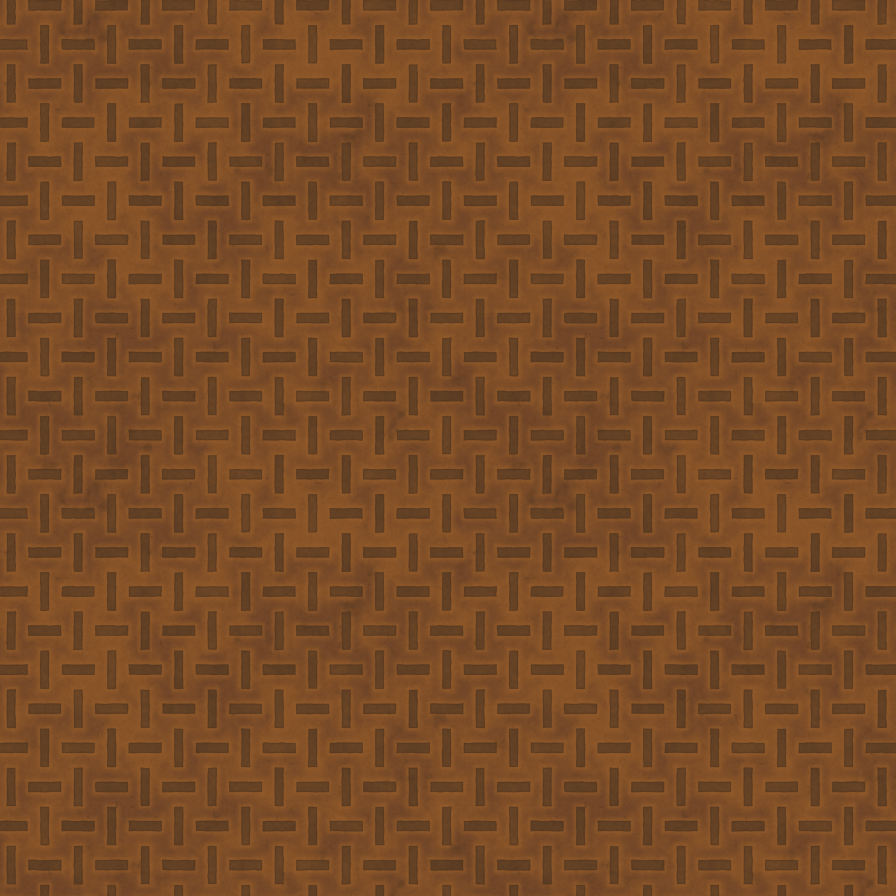
This texture is drawn by a Shadertoy shader. Its source:

```glsl
// Worn rust-brown plate with sunken bars in a basket weave: cells alternate
// between level and upright bars like a checkerboard. Box distances shape the
// bars; wrapping value noise gives wear that recurs with each large tile.

const float TILE = 0.5234;                 // tile side, in canvas heights
const vec2 CELLS = vec2(14.0, 12.0);       // cells in one tile, both even
const vec2 ORIGIN = vec2(0.0499, 0.0345);  // centre of a level bar
const float HALF_LENGTH = 0.49;            // bar size, in cells
const float HALF_WIDTH = 0.132;
const float RIM_WIDTH = 0.0028;            // pale lip around each bar
const float SHADE_WIDTH = 0.0024;          // dark line inside each bar
const float GROUND_FADE = 0.009;           // reach of the clean zone by a bar
const float EDGE_WOBBLE = 0.0008;

const vec3 GROUND_LIGHT = vec3(0.550, 0.337, 0.155);
const vec3 GROUND_DARK  = vec3(0.445, 0.274, 0.155);
const vec3 RIM_COLOUR   = vec3(0.565, 0.350, 0.165);
const vec3 BAR_LIGHT    = vec3(0.435, 0.280, 0.150);
const vec3 BAR_DARK     = vec3(0.350, 0.233, 0.137);
const vec3 SHADE_COLOUR = vec3(0.320, 0.208, 0.118);
const vec3 STAIN_COLOUR = vec3(0.325, 0.215, 0.130);

float hash(vec2 p) {
    vec3 q = fract(vec3(p.xyx) * 0.1031);
    q += dot(q, q.yzx + 33.33);
    return fract((q.x + q.y) * q.z);
}

// Value noise on the unit tile, wrapping after "period" lattice steps.
float noise(vec2 tilePos, float period) {
    vec2 p = tilePos * period;
    vec2 i = floor(p);
    vec2 f = p - i;
    f = f * f * (3.0 - 2.0 * f);
    vec2 a = mod(i, period);
    vec2 b = mod(i + 1.0, period);
    float seed = period * 1.7;
    return mix(mix(hash(a + seed), hash(vec2(b.x, a.y) + seed), f.x),
               mix(hash(vec2(a.x, b.y) + seed), hash(b + seed), f.x), f.y);
}

float fbm(vec2 tilePos, float period) {
    float sum = 0.0;
    float weight = 0.5;
    for (int i = 0; i < 4; i++) {
        sum += weight * noise(tilePos, period);
        period *= 2.0;
        weight *= 0.55;
    }
    return sum / 1.01;
}

float boxDistance(vec2 p, vec2 halfSize) {
    vec2 d = abs(p) - halfSize;
    return length(max(d, 0.0)) + min(max(d.x, d.y), 0.0);
}

// Returns the distance to the nearest bar and the random tone of that bar.
vec2 nearestBar(vec2 pos) {
    vec2 cellSize = TILE / CELLS;
    vec2 home = floor(pos / cellSize + 0.5);
    vec2 best = vec2(1.0, 0.0);
    for (int y = -1; y <= 1; y++) {
        for (int x = -1; x <= 1; x++) {
            vec2 cell = home + vec2(x, y);
            bool level = mod(cell.x + cell.y, 2.0) < 0.5;
            vec2 halfSize = level ? vec2(HALF_LENGTH, HALF_WIDTH)
                                  : vec2(HALF_WIDTH, HALF_LENGTH);
            float d = boxDistance(pos - cell * cellSize, halfSize * cellSize);
            if (d < best.x) best = vec2(d, hash(mod(cell, CELLS) + 7.0));
        }
    }
    return best;
}

void mainImage(out vec4 fragColor, in vec2 fragCoord) {
    float pixel = 1.0 / iResolution.y;
    vec2 pos = fragCoord * pixel - ORIGIN;
    vec2 tilePos = pos / TILE;

    // Wear at several scales, shared by plate and bars
    float broad = fbm(tilePos, 4.0);
    float mottle = fbm(tilePos, 19.0);
    float grain = noise(tilePos, 128.0) - 0.5;
    float fineGrain = noise(tilePos, 211.0) - 0.5;

    vec2 bar = nearestBar(pos);
    float d = bar.x + EDGE_WOBBLE * (noise(tilePos, 83.0) - 0.5);

    // Plate: cleaner beside the bars, dirtier in the gaps
    float gap = smoothstep(0.0, GROUND_FADE, d);
    float dirt = smoothstep(0.25, 0.8, 0.45 * broad + 0.55 * mottle);
    dirt = clamp(dirt * (0.55 + 0.6 * gap) + 0.12 * gap + 0.15 * grain, 0.0, 1.0);
    vec3 ground = mix(GROUND_LIGHT, GROUND_DARK, dirt);
    float rim = 1.0 - smoothstep(0.0, RIM_WIDTH, abs(d - 0.5 * RIM_WIDTH));
    ground = mix(ground, RIM_COLOUR, 0.45 * rim * (1.0 - 0.6 * dirt));

    // Sunken bars: own tone, grainy floor, dark inner outline
    float tone = 0.3 * bar.y + 0.75 * mottle + 0.35 * (broad - 0.5);
    vec3 sunk = mix(BAR_LIGHT, BAR_DARK, clamp(tone + 0.5 * grain, 0.0, 1.0));
    float shade = 1.0 - smoothstep(0.0, SHADE_WIDTH, -d);
    sunk = mix(sunk, SHADE_COLOUR, 0.65 * shade);

    float inside = 1.0 - smoothstep(-0.7 * pixel, 0.7 * pixel, d);
    vec3 colour = mix(ground, sunk, inside);

    // Scattered stains and pits, then fine grain
    float stain = smoothstep(0.62, 0.85, 0.35 * broad + 0.65 * fbm(tilePos, 27.0));
    float pit = smoothstep(0.86, 0.98, noise(tilePos, 97.0)) * smoothstep(0.45, 0.7, mottle);
    colour = mix(colour, STAIN_COLOUR, clamp(0.6 * stain + 0.35 * pit, 0.0, 0.7));
    colour *= 1.0 + 0.05 * fineGrain + 0.04 * grain;

    fragColor = vec4(colour, 1.0);
}
```
